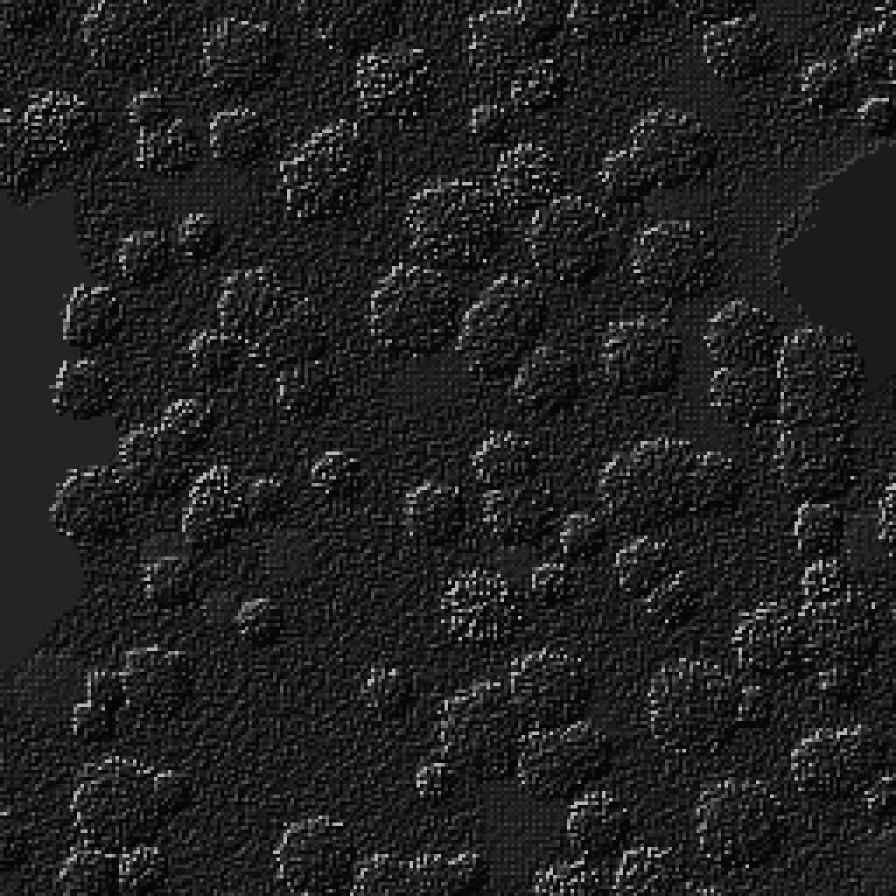
A Shadertoy shader for this texture map:

```glsl
// Embossed height map seen from above: round rough domes on grainy ground with flat pools.
#define CELLS 256.0        // height samples across the canvas
#define DOME_GRID 14.0     // scatter cells across the canvas
#define DOME_SHARE 0.62    // part of scatter cells that hold a dome
#define DOME_HEIGHT 2.3
#define GROUND_GRAIN 1.3
#define BASE_GREY 0.106
#define POOL_GREY 0.142
#define DOT_GAIN 1.75      // brightness of the dotted paths
#define SHADOW_DEPTH 1.75  // how much faster falling slopes darken

float hash(vec2 p) {
    vec3 q = fract(vec3(p.xyx) * 0.1031);
    q += dot(q, q.yzx + 33.33);
    return fract((q.x + q.y) * q.z);
}

vec2 hash2(vec2 p) {
    return vec2(hash(p + 17.3), hash(p + 91.7));
}

float cornerSlope(vec2 corner, vec2 offset) {
    float angle = 6.2832 * hash(corner + 41.0);
    return dot(vec2(cos(angle), sin(angle)), offset);
}

float gradientNoise(vec2 p) {
    vec2 i = floor(p), f = fract(p);
    vec2 u = f * f * f * (f * (f * 6.0 - 15.0) + 10.0);
    vec2 e = vec2(1.0, 0.0);
    return mix(mix(cornerSlope(i, f), cornerSlope(i + e, f - e), u.x),
               mix(cornerSlope(i + e.yx, f - e.yx), cornerSlope(i + 1.0, f - 1.0), u.x), u.y);
}

// Wavy ellipses, negative inside; x: left pool, y: right pool
vec2 poolFields(vec2 p) {
    float wave = 0.45 * gradientNoise(p * 11.0 + 5.0);
    return vec2(length((p - vec2(-0.01, 0.53)) / vec2(0.12, 0.30)),
                length((p - vec2(1.02, 0.70)) / vec2(0.14, 0.13))) - 1.0 + wave;
}

// x: height, y: grey of the level surface
vec2 surface(vec2 cell) {
    vec2 p = cell / CELLS;
    vec2 pools = poolFields(p);
    float pool = 1.0 - smoothstep(-0.03, 0.03, min(pools.x, pools.y));

    // Dotted paths round the right pool and along bands of noise
    float path = smoothstep(0.27, 0.4, gradientNoise(p * 5.0 + 2.6));
    path = max(path, 1.0 - smoothstep(0.2, 0.6, pools.y)) * (1.0 - pool);
    float dotted = step(mod(cell.x, 2.0) + mod(cell.y, 2.0), 0.5);

    float speck = hash(cell + 7.0) - 0.5;
    float height = 0.9 * step(pools.y + 0.1 * speck, 0.0);
    float grain = GROUND_GRAIN * (1.0 - 0.7 * path) * (1.0 - pool);
    float grey = mix(BASE_GREY, POOL_GREY, step(pools.x, 0.0));
    grey *= mix(1.0, mix(1.05, DOT_GAIN, dotted), path);

    // Highest dome among the neighbouring scatter cells, with ragged rims
    float ragged = 0.16 * gradientNoise(cell * 0.31) + 0.2 * (hash(cell + 53.0) - 0.5);
    vec2 home = floor(p * DOME_GRID);
    for (int y = -1; y <= 1; y++)
    for (int x = -1; x <= 1; x++) {
        vec2 id = home + vec2(x, y);
        float share = DOME_SHARE + 0.7 * gradientNoise(id * 0.37 + 3.7);
        if (hash(id + 5.0) > share) continue;

        vec2 centre = (id + hash2(id)) / DOME_GRID;
        float radius = mix(0.02, 0.05, pow(hash(id + 23.0), 1.4));
        vec2 q = abs(p - centre) / radius;
        float r = pow(pow(q.x, 2.4) + pow(q.y, 2.4), 0.417) + ragged;
        if (r >= 1.0) continue;

        vec2 centrePools = poolFields(centre);
        if (min(centrePools.x, centrePools.y) < -0.15) continue;

        float kind = hash(id + 61.0);
        float faint = step(0.92, kind);
        float dome = mix(0.5, 0.15, faint) + mix(DOME_HEIGHT, 0.4, faint) * sqrt(1.0 - r * r);
        if (dome > height) {
            height = dome;
            grain = mix(mix(1.5, 2.7, smoothstep(0.68, 0.87, kind)), 0.5, faint);
            grey = BASE_GREY * mix(1.0, mix(1.15, 1.6, dotted), faint);
        }
    }
    return vec2(height + grain * (speck + 0.2 * gradientNoise(cell * 0.43)), grey);
}

// Light from the upper left: the diagonal step in height scales the grey
float embossed(vec2 cell) {
    vec2 here = surface(cell);
    float rise = here.x - surface(cell + vec2(-1.0, 1.0)).x;
    rise *= rise < 0.0 ? SHADOW_DEPTH : 1.0;
    return here.y * exp(clamp(rise, -1.5, 1.9));
}

void mainImage(out vec4 fragColor, in vec2 fragCoord) {
    vec2 p = fragCoord / iResolution.y * CELLS - 0.5;
    vec2 cell = floor(p);

    // Blend neighbouring cells over one pixel to smooth their borders
    float pixel = min(CELLS / iResolution.y, 1.0);
    vec2 blend = clamp((fract(p) - 0.5) / pixel + 0.5, 0.0, 1.0);
    float grey = 0.0;
    for (int k = 0; k < 4; k++) {
        vec2 corner = vec2(k & 1, k >> 1);
        vec2 side = mix(1.0 - blend, blend, corner);
        float weight = side.x * side.y;
        if (weight > 0.0) grey += weight * embossed(cell + corner);
    }
    fragColor = vec4(vec3(grey), 1.0);
}
```
